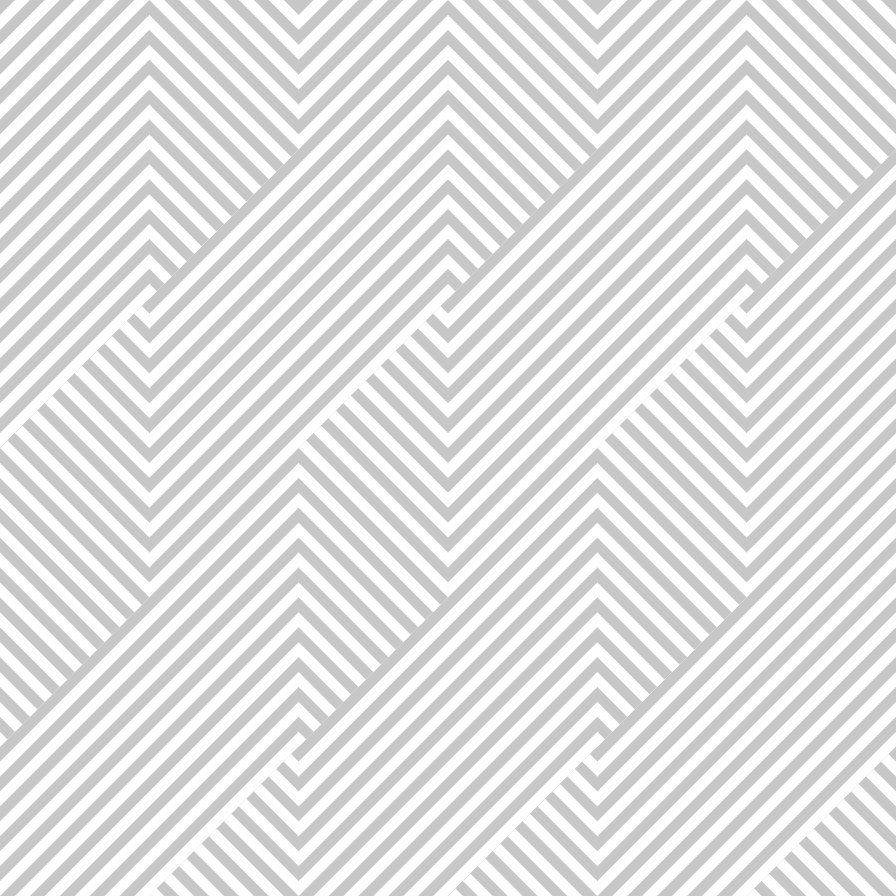
Write a Shadertoy shader that draws this pattern.

```glsl
// Grey and white diagonal stripes folded into interlocking chevron bands.

// Coverage of a stripe that fills the first half of each unit of t.
float stripe(float t, float blur) {
    return smoothstep(-blur, blur, 0.25 - abs(fract(t + 0.25) - 0.5));
}

void mainImage(out vec4 fragColor, in vec2 fragCoord) {
    // 30 stripe periods per side, y pointing down
    vec2 uv = fragCoord / iResolution.xy;
    vec2 p = 30.0 * vec2(uv.x, 1.0 - uv.y);
    float blur = 30.0 / min(iResolution.x, iResolution.y);

    float rising = p.x + p.y;
    float falling = p.y - p.x;

    // Columns 5 wide; each holds a slanted band of falling stripes 10 tall,
    // moved on by a third of the 30 unit cycle from column to column
    float column = floor(p.x / 5.0);
    float fromCentre = abs(mod(rising + 10.0 * column - 5.0, 30.0) - 15.0);
    float band = smoothstep(-blur, blur, 5.0 - fromCentre);

    // Both directions meet in phase at the column edges
    float ink = mix(stripe(rising, blur), stripe(falling, blur), band);
    fragColor = vec4(mix(vec3(1.0), vec3(0.78), ink), 1.0);
}
```
